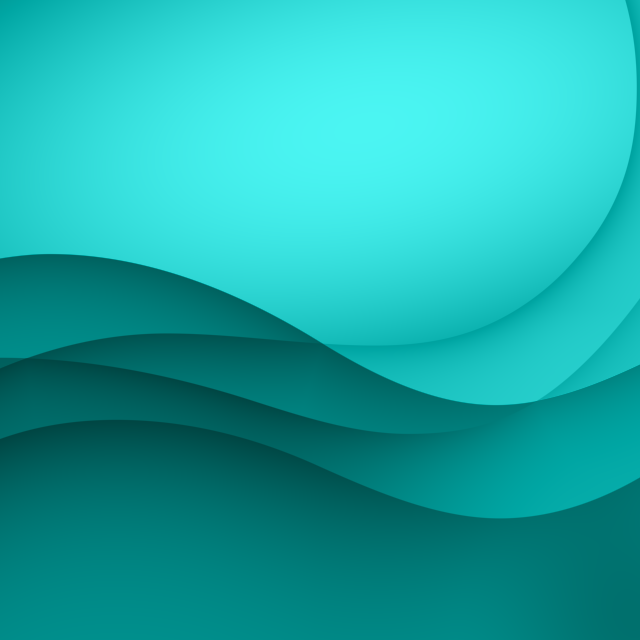
A WebGL 2 fragment shader for this background:

```glsl
#version 300 es
precision highp float;

uniform vec2 u_resolution;
out vec4 outColor;

#define GLOW_CENTER vec2(0.57, 0.80)
#define GLOW_PEAK 0.96
#define GLOW_FALLOFF vec2(0.52, 2.10)
#define GLOW_TILT 0.15
#define EDGE_SOFTNESS 0.8
#define RIGHT_SHADOW 0.035
#define LEFT_SHADOW 0.10
#define OVERLAP_SHADOW 0.12
#define LOWER_SHADOW 0.07
#define FLOOR_SHADOW 0.16

// Cubic between knots (position, value, slope); returns value and slope
vec2 hermite(float x, vec3 a, vec3 b) {
    float span = b.x - a.x;
    float t = clamp((x - a.x) / span, 0.0, 1.0);
    float rise = b.y - a.y;
    float c2 = 3.0 * rise - span * (2.0 * a.z + b.z);
    float c3 = span * (a.z + b.z) - 2.0 * rise;
    float value = a.y + t * (span * a.z + t * (c2 + t * c3));
    float slope = a.z + t * (2.0 * c2 + 3.0 * t * c3) / span;
    return vec2(value + slope * (x - a.x - t * span), slope);
}

// Approximate signed distance to a smooth curve, positive below it
float belowCurve(vec2 p, vec3 k0, vec3 k1, vec3 k2, vec3 k3, vec3 k4) {
    vec2 c = p.x < k1.x ? hermite(p.x, k0, k1)
           : p.x < k2.x ? hermite(p.x, k1, k2)
           : p.x < k3.x ? hermite(p.x, k2, k3)
           : hermite(p.x, k3, k4);
    return (c.x - p.y) * inversesqrt(1.0 + c.y * c.y);
}

// Long ribbon that turns upright near the right side
float belowHook(vec2 p) {
    vec2 joint = vec2(0.807, 0.516);
    if (dot(p - joint, vec2(1.0, 0.62)) < 0.0) {
        return belowCurve(p, vec3(0.0, 0.424, 0.42), vec3(0.26, 0.479, 0.0),
            vec3(0.586, 0.460, 0.0), vec3(joint, 0.62), vec3(1.0, 0.66, 0.85));
    }
    return -belowCurve(p.yx, vec3(joint.yx, 1.6), vec3(0.609, 0.911, 0.82),
        vec3(0.863, 0.995, 0.0), vec3(1.0, 0.977, -0.28), vec3(1.2, 0.92, -0.28));
}

// Tone rising from a shadowed edge towards the lit part of a sheet
float shade(float dark, float lit, float dist, float reach) {
    return mix(lit, dark, exp(-max(dist, 0.0) / reach));
}

float glow(vec2 p) {
    vec2 q = p - GLOW_CENTER;
    q.y -= GLOW_TILT * q.x;
    return GLOW_PEAK - dot(q * q, GLOW_FALLOFF);
}

// Teal ramp: red only appears in the bright tones
vec3 teal(float tone) {
    return vec3(max(0.0, 0.95 * (tone - 0.65)), tone, tone - 0.01);
}

void main() {
    vec2 p = gl_FragCoord.xy / u_resolution;
    float aa = EDGE_SOFTNESS / min(u_resolution.x, u_resolution.y);

    // Sheet edges
    float crest = belowCurve(p, vec3(0.0, 0.596, 0.16), vec3(0.078, 0.603, 0.0),
        vec3(0.501, 0.465, -0.62), vec3(0.775, 0.367, 0.0), vec3(1.0, 0.430, 0.47));
    float hook = belowHook(p);
    float swell = belowCurve(p, vec3(0.0, 0.441, 0.0), vec3(0.391, 0.375, -0.32),
        vec3(0.638, 0.322, 0.0), vec3(0.833, 0.370, 0.6), vec3(1.0, 0.534, 1.35));
    float base = belowCurve(p, vec3(0.0, 0.314, 0.36), vec3(0.182, 0.344, 0.0),
        vec3(0.495, 0.273, -0.45), vec3(0.781, 0.190, 0.0), vec3(1.0, 0.254, 0.58));
    vec4 inside = smoothstep(-aa, aa, vec4(crest, hook, swell, base));

    // Sheet tones, lighter towards the right
    float toRight = smoothstep(0.35, 0.9, p.x);
    float right = shade(0.63, mix(0.73, 0.81, toRight), hook, RIGHT_SHADOW);
    float sliver = shade(0.68, 0.78, swell, RIGHT_SHADOW);
    float left = shade(0.38, 0.60, crest, LEFT_SHADOW) * (1.0 - 0.32 * inside.z);
    float fold = min(crest, hook);
    float overlap = shade(mix(0.32, 0.48, toRight), 0.62, fold, OVERLAP_SHADOW);
    float lower = shade(mix(0.27, 0.52, toRight), mix(0.47, 0.69, toRight),
        min(fold, swell), LOWER_SHADOW);
    float ground = shade(mix(0.27, 0.45, toRight), 0.60, base, FLOOR_SHADOW);
    ground -= 0.12 * smoothstep(0.3, 0.0, length(p - vec2(1.0, 0.0)));

    // Stack from back to front
    float tone = mix(glow(p), right, inside.y);
    tone = mix(tone, sliver, inside.z * inside.y);
    tone = mix(tone, mix(left, overlap, inside.y), inside.x);
    tone = mix(tone, lower, inside.x * inside.y * inside.z);
    tone = mix(tone, ground, inside.w);
    outColor = vec4(teal(tone), 1.0);
}
```
